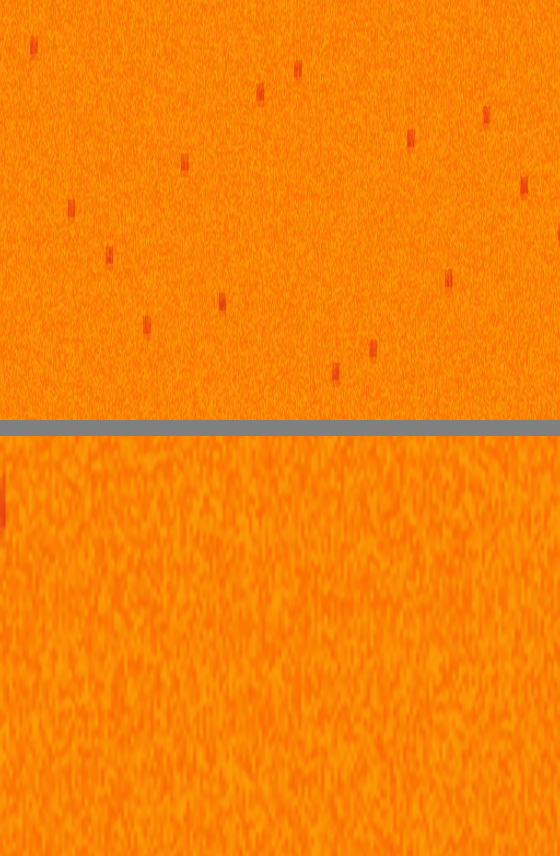
Top: the whole. Bottom: its middle third, enlarged.
Give the GLSL for this texture, as a Shadertoy shader.

```glsl
// Lengths are in units of the canvas height
const vec3 DEEP_ORANGE = vec3(0.980, 0.398, 0.004);
const vec3 BRIGHT_ORANGE = vec3(0.984, 0.632, 0.030);
const vec3 EMBER_RED = vec3(0.925, 0.275, 0.055);

const vec2 FINE_GRAIN = vec2(384.0, 132.0);    // streaks per unit
const vec2 COARSE_GRAIN = vec2(210.0, 74.0);
const float FINE_WEIGHT = 0.76;
const float COARSE_WEIGHT = 0.20;

const float COLUMN_STEP = 0.0898;
const float FIRST_COLUMN = 0.0807;
const float ROW_COUNT = 17.0;
const float ROW_STEP = 0.0555;
const float TOP_ROW = 0.948;
const vec2 MARK_HALF = vec2(0.0090, 0.0205);
const float TAIL_LENGTH = 0.016;
const float TAIL_STRENGTH = 0.34;
const float EDGE = 0.0013;
const float RAGGEDNESS = 0.004;

float hash(vec2 p) {
    vec3 q = fract(vec3(p.xyx) * 0.1031);
    q += dot(q, q.yzx + 33.33);
    return fract((q.x + q.y) * q.z);
}

// One vertical thread of smooth noise, shifted by its own phase
float thread(float column, float y) {
    y += hash(vec2(column, 71.0)) * 8.0;
    float cell = floor(y);
    return mix(hash(vec2(column, cell)), hash(vec2(column, cell + 1.0)),
               smoothstep(0.0, 1.0, y - cell));
}

float streaks(vec2 p) {
    float column = floor(p.x);
    return mix(thread(column, p.y), thread(column + 1.0, p.y),
               smoothstep(0.0, 1.0, p.x - column));
}

// Soft interval: 1 between low and high, 0 outside
float band(float v, float low, float high, float soft) {
    return smoothstep(low - soft, low + soft, v)
         * (1.0 - smoothstep(high - soft, high + soft, v));
}

// One mark per column, with rows scattered by cubes modulo a prime
float marks(vec2 p, float grain) {
    float column = floor((p.x - FIRST_COLUMN) / COLUMN_STEP + 0.5);
    float k = column + 1.0;
    float row = mod(k * k * k, ROW_COUNT);
    vec2 d = p - vec2(FIRST_COLUMN + column * COLUMN_STEP,
                      TOP_ROW - row * ROW_STEP);

    float y = d.y + (grain - 0.5) * RAGGEDNESS;
    float across = band(d.x, -MARK_HALF.x, MARK_HALF.x, EDGE);
    float body = band(y, -MARK_HALF.y, MARK_HALF.y, 2.0 * EDGE);
    float tail = band(y, -MARK_HALF.y - TAIL_LENGTH, -MARK_HALF.y, 2.0 * EDGE);
    float fade = mix(0.95, 0.60, smoothstep(-0.5 * MARK_HALF.y, MARK_HALF.y, d.y));

    // Long stripes inside each mark
    float stripe = streaks(vec2(p.x * 384.0, p.y * 24.0));
    return across * (body * fade + tail * TAIL_STRENGTH)
         * mix(0.55, 1.30, stripe);
}

void mainImage(out vec4 fragColor, in vec2 fragCoord) {
    vec2 p = fragCoord / iResolution.y;

    float fine = streaks(p * FINE_GRAIN);
    float coarse = streaks(p * COARSE_GRAIN + vec2(700.3, 40.0));
    float grain = 0.5 + FINE_WEIGHT * (fine - 0.5)
                + COARSE_WEIGHT * (coarse - 0.5);

    vec3 color = mix(DEEP_ORANGE, BRIGHT_ORANGE, grain);
    vec3 ember = EMBER_RED + vec3(0.06, 0.14, 0.0) * (grain - 0.5);
    color = mix(color, ember, clamp(marks(p, grain), 0.0, 1.0));

    fragColor = vec4(color, 1.0);
}
```
